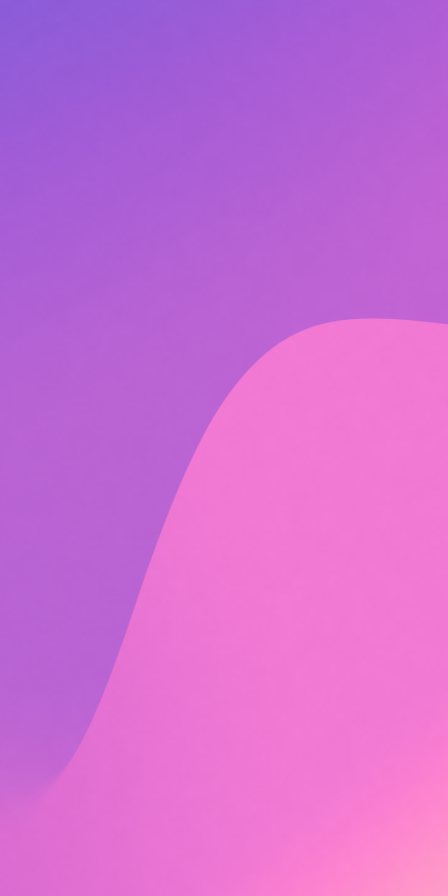
Write a Shadertoy shader that draws this background.

```glsl
#define VIOLET vec3(0.53, 0.36, 0.85)
#define PURPLE vec3(0.635, 0.36, 0.84)
#define ORCHID vec3(0.725, 0.39, 0.83)
#define MAUVE vec3(0.79, 0.41, 0.82)
#define PINK_DEEP vec3(0.86, 0.42, 0.82)
#define PINK vec3(0.945, 0.475, 0.83)
#define PINK_WARM vec3(0.99, 0.50, 0.815)
#define PEACH vec3(1.0, 0.62, 0.78)
#define SKY_TILT 0.23
#define PINK_TILT 0.6
#define FADE_WIDTH 0.05
#define GRAIN 0.012

// Crest knots: x, height, slope
const vec3 CREST[6] = vec3[6](
    vec3(0.0, 0.100, 0.06), vec3(0.143, 0.141, 0.65),
    vec3(0.30, 0.322, 1.5), vec3(0.495, 0.549, 0.75),
    vec3(0.833, 0.6445, 0.0), vec3(1.0, 0.638, -0.06));

float hash(vec2 p) {
    return fract(sin(dot(p, vec2(12.9898, 78.233))) * 43758.5453);
}

float valueNoise(vec2 p) {
    vec2 cell = floor(p), f = fract(p);
    f = f * f * (3.0 - 2.0 * f);
    return mix(mix(hash(cell), hash(cell + vec2(1, 0)), f.x),
               mix(hash(cell + vec2(0, 1)), hash(cell + vec2(1, 1)), f.x), f.y);
}

// Cubic Hermite curve through the knots
float crestHeight(float x) {
    float height = CREST[0].y;
    for (int i = 0; i < 5; i++) {
        vec3 a = CREST[i], b = CREST[i + 1];
        if (x < a.x) break;
        float span = b.x - a.x;
        float t = clamp((x - a.x) / span, 0.0, 1.0);
        float s = 1.0 - t;
        height = a.y * s * s * (1.0 + 2.0 * t) + b.y * t * t * (3.0 - 2.0 * t)
               + span * t * s * (a.z * s - b.z * t);
    }
    return height;
}

// Tilted violet to orchid gradient, warmer at the right and the low left
vec3 skyColor(vec2 uv) {
    float depth = 1.0 - uv.y + SKY_TILT * uv.x;
    vec3 color = mix(VIOLET, PURPLE, smoothstep(-0.08, 0.25, depth));
    color = mix(color, ORCHID, smoothstep(0.13, 0.52, depth));
    color.r += 0.04 * uv.x * uv.x;
    return mix(color, MAUVE, 1.0 - smoothstep(0.07, 0.26, uv.y));
}

// Pink body with a peach glow rising from the lower right corner
vec3 waveColor(vec2 uv) {
    float lift = max(uv.y - 0.2, 0.0);
    float warmth = uv.x + PINK_TILT * lift * smoothstep(0.0, 0.15, lift);
    vec3 color = mix(PINK_DEEP, PINK, smoothstep(-0.1, 0.72, warmth));
    float glow = (uv.x - 0.45) / 0.55 - uv.y / 0.24;
    color = mix(color, PINK_WARM, smoothstep(-0.1, 0.5, glow));
    return mix(color, PEACH, smoothstep(0.25, 1.12, glow));
}

void mainImage(out vec4 fragColor, in vec2 fragCoord) {
    vec2 uv = fragCoord / iResolution.xy;

    // The edge is crisp along the crest and dissolves toward the left
    float below = crestHeight(uv.x) - uv.y;
    float softness = FADE_WIDTH * (1.0 - smoothstep(0.0, 0.17, uv.x));
    softness += 0.75 * fwidth(below);
    float cover = smoothstep(-softness, softness, below);
    vec3 color = mix(skyColor(uv), waveColor(uv), cover);

    // Faint mottling breaks up the bands of the gradients
    vec2 grainPos = uv * vec2(1.0, 2.0);
    float grain = 0.5 * (valueNoise(grainPos * 90.0) + valueNoise(grainPos * 30.0)) - 0.5;
    fragColor = vec4(color + GRAIN * grain, 1.0);
}
```
